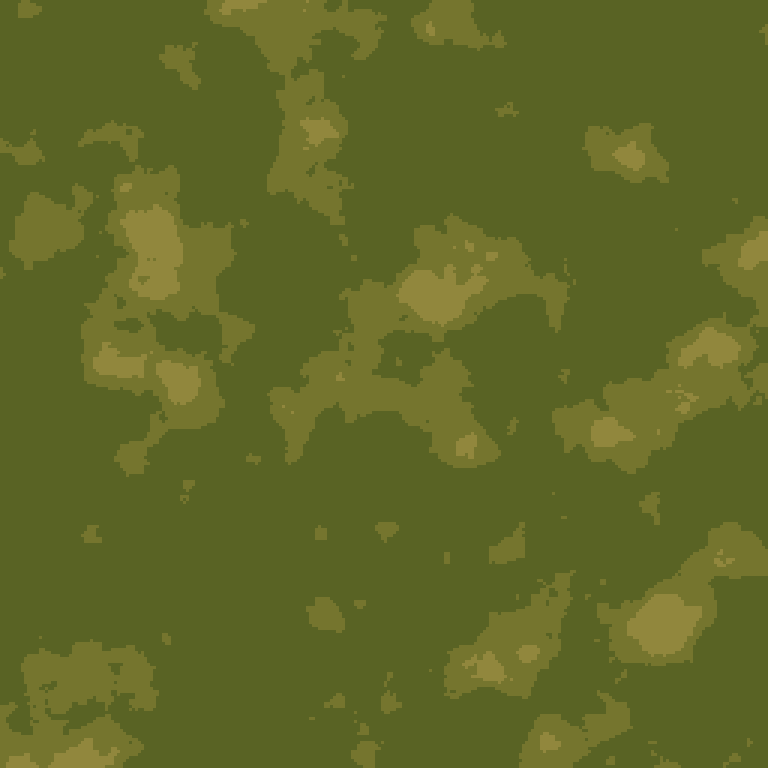
A WebGL 2 fragment shader for this texture:

```glsl
#version 300 es
precision highp float;
precision highp int;

// Mossy ground in three flat tones: ragged olive patches with paler cores.
// Layered cellular noise (jittered bumps of random height) is sampled on a
// coarse square grid and cut at two levels, giving small stair-stepped edges.

uniform vec2 u_resolution;
out vec4 fragColor;

// Integer hash: three random values from 0 to 1 per cell and layer
vec3 hashCell(ivec2 cell, int layer) {
    uvec3 v = uvec3(ivec3(cell, layer + 7)) * 1664525u + 1013904223u;
    v.x += v.y * v.z;
    v.y += v.z * v.x;
    v.z += v.x * v.y;
    v ^= v >> 16u;
    v.x += v.y * v.z;
    v.y += v.z * v.x;
    v.z += v.x * v.y;
    return vec3(v >> 8u) / 16777216.0;
}

// One jittered bump per cell, raised or sunk by a random height
float cellBumps(vec2 p, int layer) {
    ivec2 home = ivec2(floor(p));
    float sum = 0.0;
    for (int y = -1; y <= 1; y++) {
        for (int x = -1; x <= 1; x++) {
            ivec2 cell = home + ivec2(x, y);
            vec3 rnd = hashCell(cell, layer);
            vec2 toBump = vec2(cell) + rnd.xy - p;
            float falloff = max(0.0, 1.0 - dot(toBump, toBump));
            sum += (2.0 * rnd.z - 1.0) * falloff * falloff;
        }
    }
    return sum;
}

// Halving layers: broad patches first, then ragged detail
float growth(vec2 p) {
    float sum = 0.0;
    float amplitude = 1.0;
    float frequency = 10.5;
    for (int layer = 0; layer < 5; layer++) {
        sum += amplitude * cellBumps(p * frequency, layer);
        amplitude *= 0.5;
        frequency *= 2.0;
    }
    return sum;
}

// Flat tone of one grid square
vec3 squareColor(vec2 square) {
    float height = growth((square + 0.5) / 256.0);
    vec3 color = vec3(0.35, 0.39, 0.14);
    if (height > 0.307) color = vec3(0.46, 0.46, 0.18);
    if (height > 0.864) color = vec3(0.57, 0.53, 0.24);
    return color;
}

void main() {
    float side = min(u_resolution.x, u_resolution.y);
    vec2 grid = gl_FragCoord.xy / side * 256.0 - 0.5;
    vec2 square = floor(grid);

    // Blend neighbouring squares over the width of one pixel
    float pixelWidth = min(256.0 / side, 1.0);
    vec2 blend = clamp((grid - square - 0.5) / pixelWidth + 0.5, 0.0, 1.0);
    vec3 lower = mix(squareColor(square), squareColor(square + vec2(1, 0)), blend.x);
    vec3 upper = mix(squareColor(square + vec2(0, 1)), squareColor(square + 1.0), blend.x);

    fragColor = vec4(mix(lower, upper, blend.y), 1.0);
}
```
